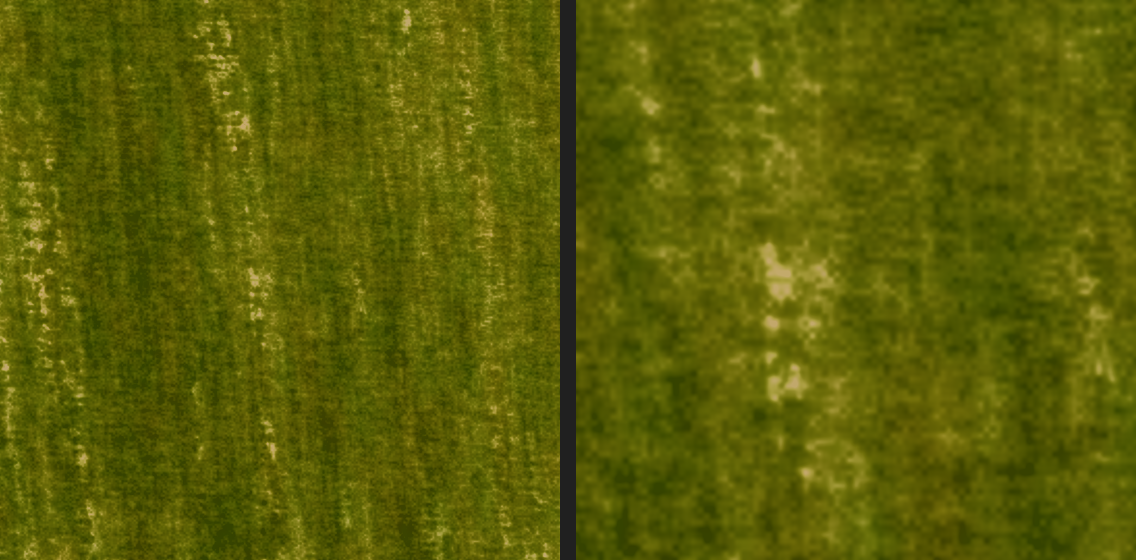
Left, the full canvas; right, a detail of the centre.
Give the GLSL for this texture, as a Shadertoy shader.

```glsl
// Worn olive-green velvet: leaning vertical streaks, short cross threads and pale rubbed specks.

float hash(vec2 p) {
    return fract(sin(dot(p, vec2(127.1, 311.7))) * 43758.5453);
}

// Value noise, scaled to zero mean and about unit deviation
float noise(vec2 p) {
    vec2 cell = floor(p), f = fract(p);
    f = f * f * (3.0 - 2.0 * f);
    float low = mix(hash(cell), hash(cell + vec2(1, 0)), f.x);
    float high = mix(hash(cell + vec2(0, 1)), hash(cell + vec2(1, 1)), f.x);
    return (mix(low, high, f.y) - 0.5) * 4.66;
}

// Dark pile to bare pale backing, tone in steps from 0 to 7
vec3 velvetColor(float tone) {
    vec3 shades[8] = vec3[8](
        vec3(0.22, 0.26, 0.00), vec3(0.28, 0.31, 0.00),
        vec3(0.33, 0.35, 0.01), vec3(0.38, 0.39, 0.02),
        vec3(0.44, 0.44, 0.04), vec3(0.53, 0.51, 0.11),
        vec3(0.67, 0.62, 0.25), vec3(0.76, 0.66, 0.42));
    tone = clamp(tone, 0.0, 6.999);
    int i = int(tone);
    return mix(shades[i], shades[i + 1], fract(tone));
}

void mainImage(out vec4 fragColor, in vec2 fragCoord) {
    vec2 uv = fragCoord / iResolution.y;

    // Lean the pile, with a slight wander along its length
    vec2 pile = uv + vec2(0.09 * uv.y + 0.002 * noise(uv * vec2(4.0, 6.0)), 0.0);
    vec2 weft = uv + vec2(0.0, 0.03 * uv.x + 0.001 * noise(uv * 12.0 + 5.0));

    // Streaks along the pile
    float tone = 0.20 * noise(pile * 4.0 + 3.0);
    tone += 0.33 * noise(pile * vec2(15.0, 1.5) + 17.0);
    tone += 0.36 * noise(pile * vec2(52.0, 5.0) + 31.0);
    tone += 0.28 * noise(pile * vec2(120.0, 14.0) + 47.0);

    // Cross threads and soft clumps
    float threads = noise(weft * vec2(34.0, 135.0) + 61.0);
    float clumps = noise(pile * vec2(85.0, 60.0) + 73.0);
    tone += 0.30 * threads + 0.25 * clumps;

    // Fine grain
    float grain = noise(pile * 150.0 + 89.0);
    tone += 0.27 * grain + 0.38 * noise(uv * 270.0 + 97.0);

    // Rubbed patches, gathered along a few narrow streaks
    float streak = smoothstep(0.6, 1.8, noise(pile * vec2(32.0, 2.2) + 113.0));
    float patches = smoothstep(-0.3, 1.3, 0.6 * noise(pile * vec2(70.0, 26.0) + 131.0)
        + 0.4 * clumps + 0.4 * threads + 0.3 * grain);
    tone += 1.7 * streak * patches;

    vec3 color = velvetColor(2.4 + tone / 0.78);

    // Slow drift between green and ochre
    color.r += 0.012 * noise(pile * vec2(24.0, 12.0) + 151.0);
    color.g -= 0.004 * noise(uv * 90.0 + 163.0);
    fragColor = vec4(clamp(color, 0.0, 1.0), 1.0);
}
```
